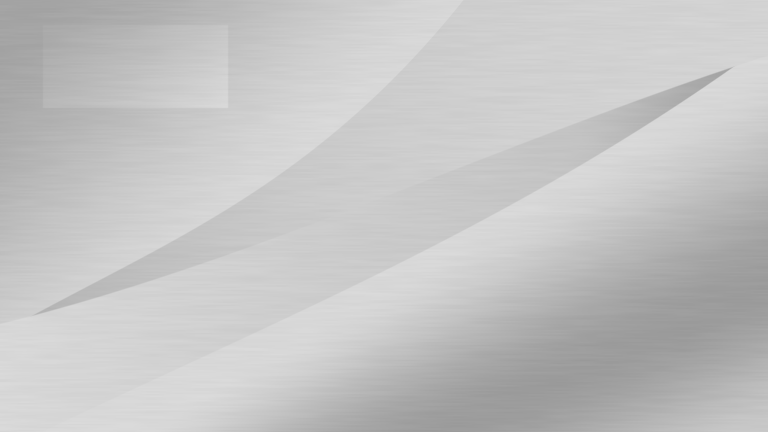
A WebGL 1 fragment shader for this background:

```glsl
precision highp float;
// Brushed grey metal background with sweeping curved sheets and a pale rectangular plate.

uniform vec2 u_resolution;

// Curves: start x, start height, then cubic coefficients (canvas height = 1).
const vec2 UPPER_START = vec2(0.0856, 0.275);
const vec3 UPPER_SHAPE = vec3(0.539, -0.127, 0.329);
const vec2 MIDDLE_START = vec2(0.0, 0.25);
const vec3 MIDDLE_SHAPE = vec3(0.2455, 0.134, -0.0425);
const vec2 LOWER_START = vec2(0.097, 0.0);
const vec3 LOWER_SHAPE = vec3(0.476, -0.0447, 0.0482);

// Plate corners and its brightening from upper left to lower right.
const vec2 PLATE_MIN = vec2(0.0995, 0.750);
const vec2 PLATE_MAX = vec2(0.528, 0.942);
const float PLATE_FAINT = 0.015;
const float PLATE_STRONG = 0.055;

// Grey levels.
const float CORNER_DARK = 0.64;
const float EDGE_LIGHT = 0.845;
const float TIP_DARK = 0.685;
const float BAND_DARK = 0.61;
const float BAND_FAR = 0.78;

// Dark band across the lower sheet: foot on the bottom edge and slope.
const float BAND_FOOT = 1.042;
const float BAND_SLOPE = 0.4465;

// Brushed grain: streak density along x and y, and strength.
const vec2 GRAIN_FINE = vec2(17.0, 290.0);
const vec2 GRAIN_COARSE = vec2(7.0, 110.0);
const float GRAIN_STRENGTH = 0.03;

float hash(vec2 p) {
  vec3 q = fract(vec3(p.xyx) * 0.1031);
  q += dot(q, q.yzx + 33.33);
  return fract((q.x + q.y) * q.z);
}

float valueNoise(vec2 p) {
  vec2 cell = floor(p);
  vec2 f = fract(p);
  f = f * f * (3.0 - 2.0 * f);
  float bottom = mix(hash(cell), hash(cell + vec2(1.0, 0.0)), f.x);
  float top = mix(hash(cell + vec2(0.0, 1.0)), hash(cell + vec2(1.0)), f.x);
  return mix(bottom, top, f.y);
}

float curveHeight(float x, vec2 start, vec3 shape) {
  float t = x - start.x;
  return start.y + t * (shape.x + t * (shape.y + t * shape.z));
}

// Smooth coverage of the area where d is positive.
float cover(float d) {
  float pixel = 1.0 / u_resolution.y;
  return smoothstep(-pixel, pixel, d);
}

float upperSheet(vec2 p) {
  float across = dot(p, vec2(0.68, -0.73));
  return mix(CORNER_DARK, EDGE_LIGHT, smoothstep(-0.7, 0.05, across));
}

float wedgeSheet(vec2 p) {
  return TIP_DARK + 0.16 * (1.0 - exp(-1.6 * p.x)) - 0.01 * p.y;
}

float ribbonSheet(vec2 p) {
  return EDGE_LIGHT - 0.06 * p.x - 0.1 * smoothstep(1.3, 1.72, p.x);
}

float lowerSheet(vec2 p) {
  float d = p.y - BAND_SLOPE * (p.x - BAND_FOOT);
  d /= length(vec2(1.0, BAND_SLOPE));
  float width = 0.25 + 0.14 * p.x;
  float above = (EDGE_LIGHT - BAND_DARK) * smoothstep(0.0, width, d);
  float below = (BAND_FAR - BAND_DARK) * smoothstep(0.0, 0.3, -d);
  return BAND_DARK + above + below;
}

float plateGlow(vec2 p) {
  vec2 inside = min(p - PLATE_MIN, PLATE_MAX - p);
  vec2 q = clamp((p - PLATE_MIN) / (PLATE_MAX - PLATE_MIN), 0.0, 1.0);
  float along = 0.5 * (q.x + 1.0 - q.y);
  return cover(inside.x) * cover(inside.y) * mix(PLATE_FAINT, PLATE_STRONG, along);
}

void main() {
  vec2 p = gl_FragCoord.xy / u_resolution.y;

  // Coverage below each curve.
  float underUpper = cover(curveHeight(p.x, UPPER_START, UPPER_SHAPE) - p.y);
  float underMiddle = cover(curveHeight(p.x, MIDDLE_START, MIDDLE_SHAPE) - p.y);
  float underLower = cover(curveHeight(p.x, LOWER_START, LOWER_SHAPE) - p.y);

  // Sheets from back to front.
  float grey = upperSheet(p) + plateGlow(p);
  grey = mix(grey, wedgeSheet(p), underUpper);
  float front = mix(ribbonSheet(p), lowerSheet(p), underLower);
  grey = mix(grey, front, underMiddle);

  // Horizontal brushed grain.
  float grain = 0.65 * valueNoise(p * GRAIN_FINE) + 0.35 * valueNoise(p * GRAIN_COARSE);
  grey += GRAIN_STRENGTH * (grain - 0.5);

  gl_FragColor = vec4(vec3(grey), 1.0);
}
```
